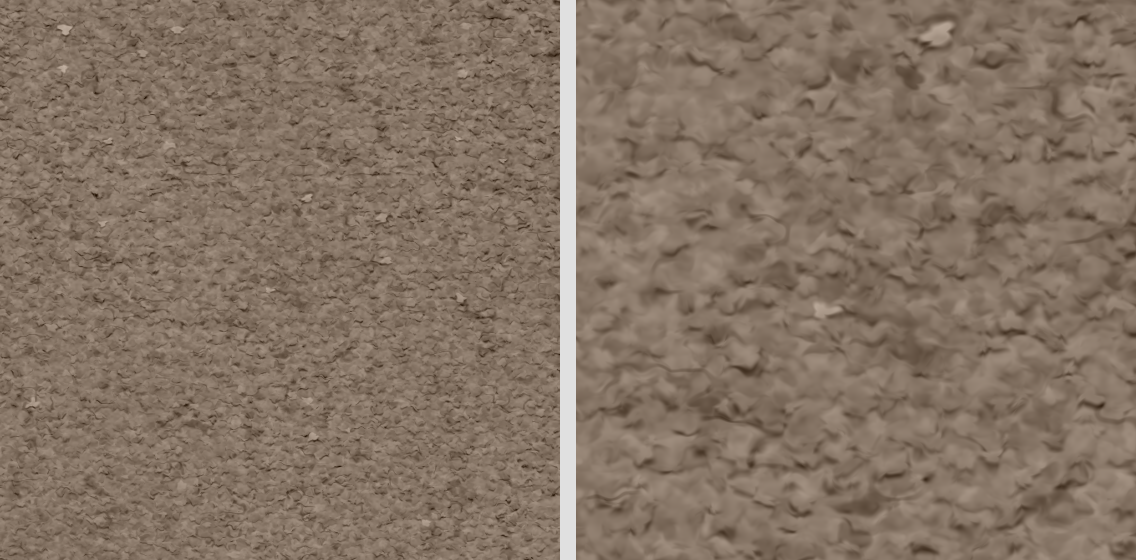
Left, the full canvas; right, a detail of the centre.
Reproduce this texture procedurally as a Shadertoy shader.

```glsl
// Coarse sandy ground: layers of irregular flat grains are painted over each
// other, each with a lit upper side and a thin shadow below, then creased,
// speckled with fine noise and strewn with a few pale pebbles and dark pits.

const vec3 SAND_TINT = vec3(0.0, -0.068, -0.128); // offset of r, g, b from the tone
const float MEAN_TONE = 0.55;
const float EDGE_SOFTNESS = 0.0022;
const int GRAIN_LAYERS = 6;

float hash(vec2 p) {
    return fract(sin(dot(p, vec2(127.1, 311.7))) * 43758.5453);
}

float valueNoise(vec2 p) {
    vec2 cell = floor(p);
    vec2 f = fract(p);
    f = f * f * (3.0 - 2.0 * f);
    float low = mix(hash(cell), hash(cell + vec2(1.0, 0.0)), f.x);
    float high = mix(hash(cell + vec2(0.0, 1.0)), hash(cell + vec2(1.0, 1.0)), f.x);
    return mix(low, high, f.y);
}

mat2 rotation(float angle) {
    float c = cos(angle);
    float s = sin(angle);
    return mat2(c, s, -s, c);
}

// Approximate signed distance to a lumpy, slightly flattened blob
float blobDistance(vec2 q, float radius, float tilt, float phase) {
    q = rotation(tilt) * q * vec2(0.85, 1.15);
    float angle = atan(q.y, q.x + 1e-5);
    float lumps = 0.17 * sin(3.0 * angle + phase) + 0.11 * sin(5.0 * angle + 2.3 * phase);
    return length(q) - radius * (1.0 + lumps);
}

float coverage(float dist, float softness) {
    return 1.0 - smoothstep(-softness, softness, dist);
}

// Paints one jittered grid of grains over the given tone.
// sizes: smallest and largest radius in cells; look: mean tone, tone spread, shadow depth
float paintGrains(float tone, vec2 p, float scale, float seed, float presence,
                  vec2 sizes, vec3 look) {
    vec2 g = p * scale + seed * vec2(3.7, 5.3);
    vec2 home = floor(g);
    float softness = EDGE_SOFTNESS * scale;
    for (int j = 1; j >= -1; j--) {
        for (int i = -1; i <= 1; i++) {
            vec2 cell = home + vec2(i, j);
            vec2 id = cell + seed * 17.0;
            if (hash(id + 0.3) > presence) continue;
            vec2 jitter = vec2(hash(id + 1.7), hash(id + 4.1));
            vec2 q = g - cell - 0.15 - 0.7 * jitter;
            float radius = mix(sizes.x, sizes.y, hash(id + 6.9));
            float tilt = hash(id + 9.2) - 0.5;
            float phase = 6.2832 * hash(id + 12.6);

            // Shadow cast below the grain
            float depth = hash(id + 15.8);
            vec2 drop = vec2(0.3 * (hash(id + 18.4) - 0.4), -1.0)
                      * (0.12 * radius + 0.0026 * scale);
            float shade = coverage(blobDistance(q - drop, radius, tilt, phase), softness * 1.3);
            tone -= look.z * depth * depth * shade;

            // Grain body, brighter towards the top
            float body = look.x + look.y * (hash(id + 21.5) - 0.5)
                       + 0.022 * clamp(q.y / radius, -1.0, 1.0);
            float mask = coverage(blobDistance(q, radius, tilt, phase), softness);
            tone = mix(tone, body, 0.88 * mask);
        }
    }
    return tone;
}

// Thin winding creases along broken noise contours
float creases(vec2 p) {
    float contour = abs(valueNoise(p * vec2(38.0, 66.0)) - 0.5);
    float gate = smoothstep(0.5, 0.75, valueNoise(p * vec2(31.0, 43.0) + 71.0));
    return gate * (1.0 - smoothstep(0.02, 0.13, contour));
}

// Fine speckle centred on zero
float speckle(vec2 p) {
    float fine = valueNoise(p * vec2(190.0, 230.0) + 13.0) - 0.5;
    float medium = valueNoise(p * vec2(85.0, 115.0) + 47.0) - 0.5;
    return 0.6 * fine + 0.5 * medium;
}

void mainImage(out vec4 fragColor, in vec2 fragCoord) {
    vec2 uv = fragCoord / iResolution.y;

    // Bend the plane a little so that outlines become ragged
    vec2 bend = vec2(valueNoise(uv * 110.0 + 5.0), valueNoise(uv * 110.0 + 91.0)) - 0.5;
    vec2 p = uv + 0.006 * bend;

    // Rougher patches have deeper shadows
    float patches = valueNoise(uv * 4.0 + 8.0);
    float roughness = 0.78 + 0.3 * patches + 0.2 * smoothstep(0.3, 1.0, uv.x) * uv.y;

    // Grains, from coarse below to fine on top
    float tone = MEAN_TONE;
    for (int k = 0; k < GRAIN_LAYERS; k++) {
        float layer = float(k);
        tone = paintGrains(tone, p, 36.0 + 10.0 * layer, layer + 1.0, 0.55,
                           vec2(0.24, 0.5), vec3(MEAN_TONE, 0.13, 0.2 * roughness));
    }
    tone -= 0.1 * roughness * creases(p);

    // Rare dark pits and pale pebbles
    tone = paintGrains(tone, p, 26.0, 11.0, 0.02, vec2(0.12, 0.24), vec3(0.4, 0.08, 0.12));
    tone = paintGrains(tone, p, 30.0, 14.0, 0.06, vec2(0.12, 0.28), vec3(0.69, 0.16, 0.2));

    tone += 0.1 * speckle(uv) + 0.025 * (patches - 0.5);
    fragColor = vec4(clamp(vec3(tone) + SAND_TINT, 0.0, 1.0), 1.0);
}
```
